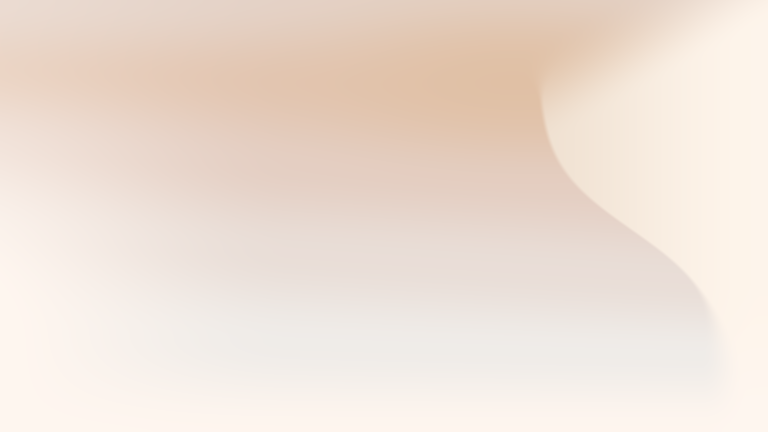
A WebGL 2 fragment shader for this background:

```glsl
#version 300 es
precision highp float;
// Soft cream and tan silk gradient with one curved fold on the right.

uniform vec2 u_resolution;
out vec4 fragColor;

// Vertical ramp of the cloth, from the bottom upwards
const int STOPS = 6;
const vec3 CLOTH[STOPS] = vec3[STOPS](
    vec3(0.995, 0.962, 0.935),   // cream
    vec3(0.938, 0.924, 0.910),   // pearl
    vec3(0.912, 0.868, 0.842),   // lilac grey
    vec3(0.895, 0.812, 0.768),   // rose
    vec3(0.888, 0.776, 0.698),   // tan
    vec3(0.895, 0.825, 0.782));  // dusty top
const vec3 CREAM = vec3(0.998, 0.964, 0.938);
const vec3 AMBER = vec3(0.876, 0.748, 0.635);
const vec3 FOLD_SHADE = vec3(0.937, 0.878, 0.815);
const vec3 FOLD_LIGHT = vec3(0.994, 0.958, 0.920);

const float TILT = 0.12;              // slant of the cloth ramp
const vec2 GLOW_CENTRE = vec2(0.67, 0.82);
const vec2 GLOW_RADIUS = vec2(0.24, 0.17);
const float FOLD_TOP_X = 0.700;       // fold position at the top
const float FOLD_BOTTOM_X = 0.945;    // fold position at the bottom
const float FOLD_MID_Y = 0.468;
const float FOLD_STEEPNESS = 13.0;
const float EDGE_WIDTH = 0.004;

vec3 clothRamp(float t) {
    float position = clamp(t, 0.0, 1.0) * float(STOPS - 1);
    vec3 colour = CLOTH[0];
    for (int i = 1; i < STOPS; i++) {
        colour = mix(colour, CLOTH[i], smoothstep(float(i - 1), float(i), position));
    }
    return colour;
}

vec3 cloth(vec2 p) {
    float slant = TILT * (p.x - 0.5) * smoothstep(0.0, 0.4, p.y) * (1.0 - smoothstep(0.65, 0.95, p.y));
    vec3 colour = clothRamp(p.y + slant);

    // Warm glow beside the fold
    vec2 q = (p - GLOW_CENTRE) / GLOW_RADIUS;
    colour = mix(colour, AMBER, 0.8 * exp(-dot(q, q)));

    // Pale wash from the lower left
    float wash = 1.0 - smoothstep(-0.12, 0.38, p.x);
    wash *= mix(1.25, 0.3, smoothstep(0.2, 0.95, p.y));
    return mix(colour, CREAM, clamp(wash, 0.0, 1.0));
}

float foldX(float y) {
    float s = 1.0 / (1.0 + exp(FOLD_STEEPNESS * (y - FOLD_MID_Y)));
    return mix(FOLD_TOP_X, FOLD_BOTTOM_X, s);
}

void main() {
    vec2 p = gl_FragCoord.xy / u_resolution;
    vec3 colour = cloth(p);

    // Bright side of the fold, palest towards the right
    float shade = smoothstep(0.66, 0.99, p.x);
    vec3 light = mix(FOLD_SHADE, FOLD_LIGHT, shade);
    light = mix(light, CREAM, 1.0 - smoothstep(0.0, 0.35, p.y));

    // The edge is crisp in the middle and blurs at both ends
    float blur = EDGE_WIDTH + 0.05 * smoothstep(0.76, 0.95, p.y)
               + 0.025 * (1.0 - smoothstep(0.12, 0.36, p.y));
    float mask = smoothstep(-blur, blur, p.x - foldX(p.y));

    // Haze covers the top of the fold along a diagonal
    float diagonal = p.y - (0.77 + (p.x - 0.71));
    mask *= 1.0 - smoothstep(-0.11, 0.14, diagonal);

    fragColor = vec4(mix(colour, light, mask), 1.0);
}
```
